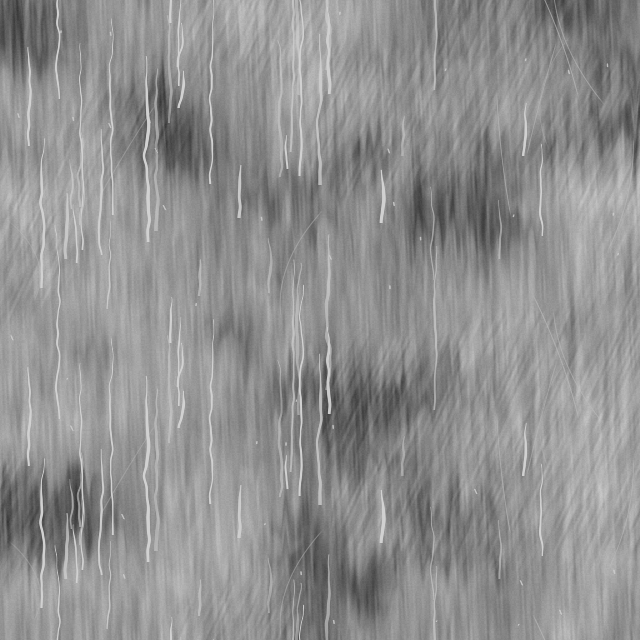
Reproduce this texture procedurally as a Shadertoy shader.

```glsl
// Brushed grey metal or plaster: cloudy dark patches smeared by fine vertical
// streaks, with pale wobbling drips, faint curved hairs and tiny bright chips.
// Everything is value noise plus looped distance fields; drips repeat twice in y.

float hash(vec2 p) {
    vec3 q = fract(vec3(p.xyx) * 0.1031);
    q += dot(q, q.yzx + 33.33);
    return fract((q.x + q.y) * q.z);
}

vec4 hash4(float seed) {
    vec4 q = fract(vec4(seed) * vec4(0.1031, 0.1030, 0.0973, 0.1099));
    q += dot(q, q.wzxy + 33.33);
    return fract((q.xxyz + q.yzzw) * q.zywx);
}

float noise(vec2 p) {
    vec2 i = floor(p), f = fract(p);
    f = f * f * (3.0 - 2.0 * f);
    return mix(mix(hash(i), hash(i + vec2(1, 0)), f.x),
               mix(hash(i + vec2(0, 1)), hash(i + vec2(1, 1)), f.x), f.y);
}

float fbm(vec2 p) {
    float sum = 0.0, weight = 0.53;
    for (int i = 0; i < 4; i++) {
        sum += weight * noise(p);
        p = p * 2.03 + 17.3;
        weight *= 0.5;
    }
    return sum;
}

// Soft coverage of a stroke with the given half width
float stroke(float dist, float halfWidth, float px) {
    return 1.0 - smoothstep(halfWidth - 0.6 * px, halfWidth + 0.6 * px, dist);
}

// Clouds with edges pulled up and down by narrow columns, plus vertical streaks
float brushedGrey(vec2 uv) {
    float smear = noise(vec2(uv.x * 130.0, uv.y * 5.0)) - 0.5;
    float cloud = fbm(vec2(uv.x * 4.5, (uv.y + 0.07 * smear) * 6.5) + 3.7);
    float dark = 1.0 - smoothstep(0.24, 0.5, cloud);

    float broad = noise(vec2(uv.x * 75.0 + uv.y * 2.0, uv.y * 5.0)) - 0.5;
    float medium = noise(vec2(uv.x * 160.0 - uv.y * 6.0, uv.y * 9.0 + 40.0)) - 0.5;
    float fine = noise(vec2(uv.x * 300.0 + uv.y * 14.0, uv.y * 18.0 + 80.0)) - 0.5;
    float slanted = noise(vec2(uv.x * 210.0 - uv.y * 95.0, uv.y * 26.0)) - 0.5;
    float streaks = 0.07 * broad + 0.11 * medium + 0.10 * fine;
    float slantArea = smoothstep(0.4, 0.65, noise(uv * 5.0 + 61.0));

    float grey = 0.565 + 0.42 * (cloud - 0.5) - 0.10 * dark;
    grey += streaks * (0.85 + 0.5 * dark) + 0.10 * slanted * slantArea;
    return grey + 0.03 * (hash(floor(uv * 512.0)) - 0.5);
}

// Pale runs gathered in loose vertical bundles
float drips(vec2 uv, float px) {
    float cover = 0.0;
    for (int i = 0; i < 38; i++) {
        float id = float(i);
        vec4 r = hash4(id * 7.31 + 2.0), s = hash4(id * 3.77 + 91.0);
        float x = (floor(r.x * 5.0) + 0.62 + 0.85 * (r.y - 0.5)) / 5.9;
        float y = fract((uv.y - r.z) * 2.0) * 0.5;
        float len = mix(0.05, 0.34, s.x * s.x);
        float wobble = 0.007 * (noise(vec2(y * 22.0, id * 5.0)) - 0.5)
                     + 0.003 * (noise(vec2(y * 60.0, id * 9.0)) - 0.5);
        float halfWidth = mix(0.0011, 0.0024, s.y)
                        * (0.75 + 0.5 * noise(vec2(y * 30.0, id + 50.0)));
        halfWidth *= 1.0 - 0.6 * smoothstep(0.6 * len, len, y);
        float beyond = max(max(-y, y - len), 0.0);
        float dist = length(vec2(uv.x - x - wobble, beyond));
        cover = max(cover, stroke(dist, halfWidth, px) * mix(0.5, 1.0, smoothstep(0.0, 0.4, s.z)));
    }
    return cover;
}

// Thin arcing scratches
float hairs(vec2 uv, float px) {
    float cover = 0.0;
    for (int i = 0; i < 9; i++) {
        vec4 r = hash4(float(i) * 5.13 + 33.0), s = hash4(float(i) * 9.7 + 12.0);
        float x = i < 5 ? 0.84 + 0.12 * (r.x - 0.5) : r.x;
        float reach = mix(0.06, 0.12, r.z);
        float t = (fract((uv.y - r.y) * 2.0) - 0.5) * 0.5 / reach;
        float lean = 0.09 * (r.w - 0.5), bend = 0.06 * (s.x - 0.5);
        float slope = (lean + 2.0 * bend * t) / reach;
        float dist = abs(uv.x - x - lean * t - bend * t * t) / sqrt(1.0 + slope * slope);
        float ends = 1.0 - smoothstep(0.85, 1.0, abs(t));
        cover = max(cover, stroke(dist, 0.0008, px) * ends * mix(0.3, 0.65, s.y));
    }
    return cover;
}

// Sparse chips, one candidate per cell
float chips(vec2 uv, float px) {
    vec2 cell = floor(uv * 14.0);
    vec4 r = hash4(hash(cell + 7.0) * 400.0);
    vec2 p = (fract(uv * 14.0) - 0.2 - 0.6 * r.xy) / 14.0;
    p.x += (r.z - 0.5) * p.y;
    p.y -= clamp(p.y, -0.003 * r.z, 0.003 * r.z);
    return stroke(length(p), 0.0012, px) * step(0.82, r.w) * 0.8;
}

void mainImage(out vec4 fragColor, in vec2 fragCoord) {
    vec2 uv = fragCoord / iResolution.xy;
    float px = 1.0 / iResolution.y;
    float grey = brushedGrey(uv);
    grey = mix(grey, 0.74, hairs(uv, px));
    grey = mix(grey, 0.82, max(drips(uv, px), chips(uv, px)));
    fragColor = vec4(vec3(clamp(grey, 0.0, 1.0)), 1.0);
}
```
